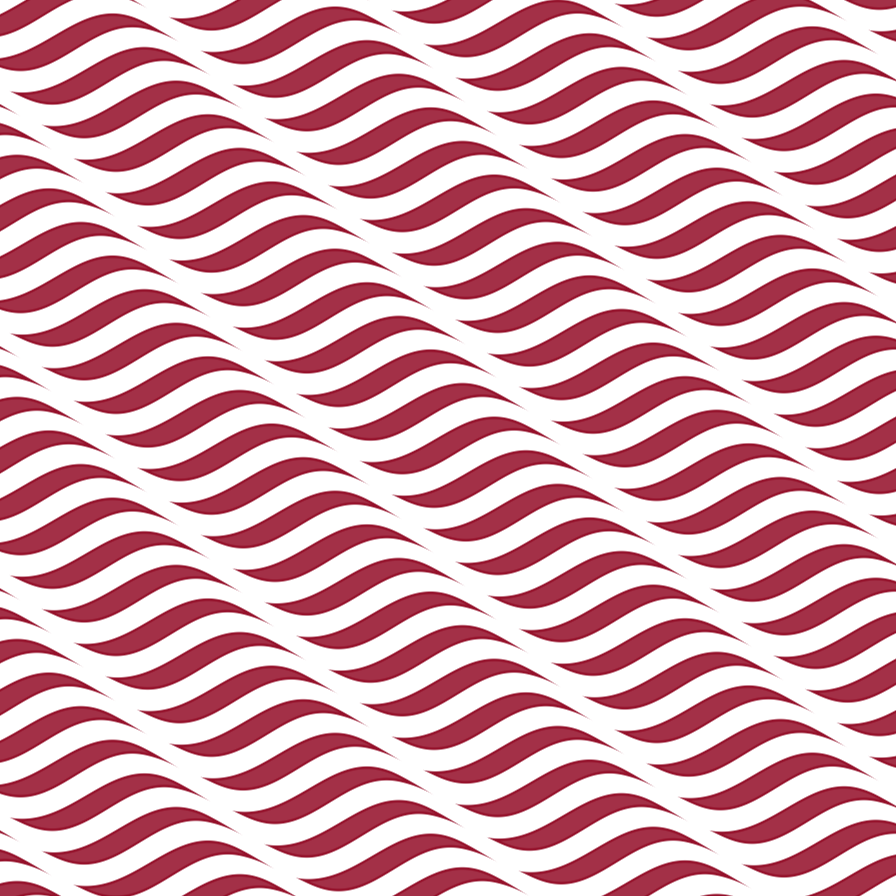
Reproduce this pattern procedurally as a three.js fragment shader.

```glsl
varying vec2 vUv;

const vec3 PAPER = vec3(1.0);
const vec3 INK = vec3(0.64, 0.19, 0.28);
const vec3 RIM = vec3(0.58, 0.06, 0.16);

const vec2 ORIGIN = vec2(0.3652, 0.5234); // left tip of one wave
const vec2 STEP = vec2(0.0355, -0.0375);  // from one wave to the next in a band
const float BAND = 0.2702;                // vertical distance between bands
const float LENGTH = 0.2266;              // wave length from tip to tip
const float RISE = 0.0165;                // right tip above left tip
const float TROUGH = -0.091;              // bend near the left tip
const float CREST = 0.153;                // bend near the right tip
const float SWELL = 0.309;                // thickness scale
const float RIM_WIDTH = 0.0028;
const float SOFT = 0.001;                 // half width of the smoothed edge
const int OVERLAP = 7;                    // waves of a band above any one x

// Height of the wave's spine, t running from 0 to 1 between its tips
float spine(float t) {
  float bend = mix(TROUGH, CREST, smoothstep(0.0, 0.83, t));
  return RISE * t + t * (1.0 - t) * bend;
}

// Vertical thickness, tapering to a sharper point on the right
float thickness(float t) {
  return SWELL * pow(t, 1.45) * (1.0 - t) * (1.0 - t);
}

// Share of a soft window around y filled by a stripe centred on zero
float coverage(float y, float halfWidth) {
  float overlap = min(halfWidth, y + SOFT) - max(-halfWidth, y - SOFT);
  return clamp(overlap / (2.0 * SOFT), 0.0, 1.0);
}

void main() {
  vec2 p = vUv - ORIGIN;
  float nearest = floor(p.x / STEP.x);
  float body = 0.0;
  float core = 0.0;

  // Gather every wave that spans this x
  for (int i = 0; i < OVERLAP; i++) {
    float index = nearest - float(i);
    vec2 q = p - index * STEP;
    float t = q.x / LENGTH;
    if (t <= 0.0 || t >= 1.0) continue;

    // Fold all bands onto one
    float y = mod(q.y - spine(t) + 0.5 * BAND, BAND) - 0.5 * BAND;
    float halfWidth = 0.5 * thickness(t);
    body = max(body, coverage(y, halfWidth));
    core = max(core, coverage(y, halfWidth - RIM_WIDTH));
  }

  vec3 wave = mix(RIM, INK, core);
  gl_FragColor = vec4(mix(PAPER, wave, body), 1.0);
}
```
